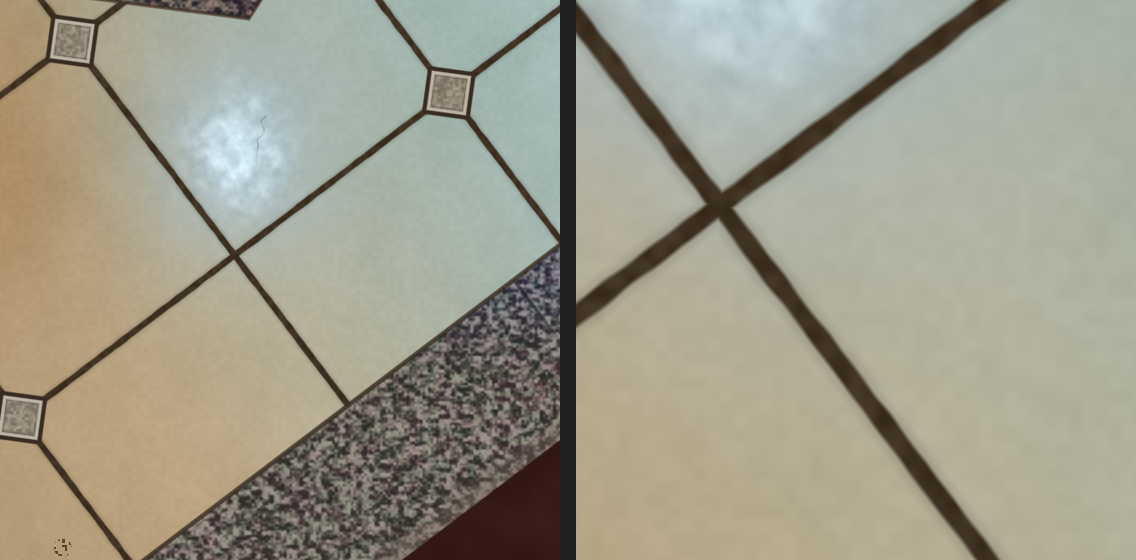
Left: the whole. Right: its middle third, enlarged.
A WebGL 2 fragment shader for this pattern:

```glsl
#version 300 es
precision highp float;
// Slanted cream floor tiles with small square insets, a glossy glare and a speckled granite border.
uniform vec2 u_resolution;
out vec4 fragColor;

float hash(vec2 p) {
    uvec2 k = uvec2(ivec2(floor(p)) + 4096);
    uint h = k.x * 1664525u + k.y * 22695477u;
    h = (h ^ (h >> 15u)) * 2246822519u;
    h = (h ^ (h >> 13u)) * 3266489917u;
    return float((h ^ (h >> 16u)) & 65535u) / 65535.0;
}

float noise(vec2 p) {
    vec2 i = floor(p), f = fract(p);
    f = f * f * (3.0 - 2.0 * f);
    return mix(mix(hash(i), hash(i + vec2(1, 0)), f.x),
               mix(hash(i + vec2(0, 1)), hash(i + vec2(1, 1)), f.x), f.y);
}

float fbm(vec2 p) {
    float sum = 0.0, weight = 0.5;
    for (int i = 0; i < 4; i++) {
        sum += weight * noise(p);
        p = mat2(1.6, 1.2, -1.2, 1.6) * p + 7.3;
        weight *= 0.5;
    }
    return sum;
}

// Coverage of the region where d is negative
float cover(float d) {
    float soft = max(0.0018, 1.0 / min(u_resolution.x, u_resolution.y));
    return 1.0 - smoothstep(-soft, soft, d);
}

vec3 granite(vec2 uv) {
    float grain = 0.6 * noise(uv * vec2(95, 125)) + 0.4 * noise(uv * 210.0 + 31.0);
    vec3 stone = mix(vec3(0.20, 0.18, 0.17), vec3(0.60, 0.57, 0.53), smoothstep(0.18, 0.86, grain));
    stone += (noise(uv * 70.0 + 90.0) - 0.5) * vec3(0.07, -0.01, 0.04);
    return stone + vec3(-0.05, -0.02, 0.05) * smoothstep(0.3, 0.55, uv.y);
}

vec3 tileGlaze(vec2 uv) {
    float cool = smoothstep(0.15, 1.25, uv.x * 0.75 + uv.y * 0.55);
    vec3 glaze = mix(vec3(0.71, 0.61, 0.47), vec3(0.63, 0.72, 0.70), cool);
    glaze += vec3(0.04, 0.04, 0.035) * exp(-dot(uv - vec2(0.5, 0.35), uv - vec2(0.5, 0.35)) * 9.0);
    glaze -= vec3(0.02, 0.07, 0.11) * smoothstep(0.3, 0.0, uv.x) * smoothstep(0.3, 0.75, uv.y);
    glaze += (fbm(uv * 9.0) - 0.47) * vec3(0.07, 0.06, 0.07);
    glaze += (noise(uv * 130.0) - 0.5) * 0.025;

    // Lamp glare with a rippled core
    vec2 g = uv - vec2(0.425, 0.725);
    float r = length(g * vec2(1.0, 0.9)) + (fbm(uv * 22.0) - 0.47) * 0.05;
    glaze = mix(glaze, vec3(0.66, 0.77, 0.83), 0.75 * exp(-r * r * 38.0));
    glaze = mix(glaze, vec3(0.86, 0.95, 1.0), 0.85 * exp(-r * r * 230.0));
    glaze += (fbm(uv * 55.0) - 0.47) * 0.35 * exp(-r * r * 110.0);

    // Hairline scratch and a few dark specks
    float scratch = abs(uv.x - 0.465 - 0.2 * (uv.y - 0.75) - 0.015 * (noise(uv.yy * 60.0) - 0.5));
    glaze -= 0.22 * cover(scratch - 0.0015) * cover(abs(uv.y - 0.75) - 0.045) * noise(uv * 80.0);
    float speck = step(0.8, hash(uv * 260.0)) * cover(length(uv - vec2(0.112, 0.022)) - 0.016);
    return glaze - 0.35 * speck;
}

vec3 insetTile(vec2 q, vec2 uv) {
    float d = max(abs(q.x), abs(q.y));
    vec3 stone = mix(vec3(0.46, 0.42, 0.36), vec3(0.67, 0.64, 0.57), noise(uv * 190.0));
    float scroll = abs(length(abs(q) - 0.012) - 0.008);
    stone = mix(stone, vec3(0.45, 0.42, 0.37), 0.5 * cover(scroll - 0.001));
    stone = mix(stone, vec3(0.40, 0.36, 0.31), 0.7 * cover(abs(d - 0.028) - 0.001));
    stone = mix(stone, vec3(0.74, 0.71, 0.65), cover(0.030 - d));
    return mix(stone, vec3(0.22, 0.17, 0.13), cover(0.0355 - d));
}

void main() {
    vec2 uv = gl_FragCoord.xy / u_resolution;

    // Slanted square lattice; every other node carries an inset
    vec2 p = uv - vec2(0.419, 0.544);
    vec2 st = vec2(dot(p, vec2(0.797, 0.604)), dot(p, vec2(-0.604, 0.797))) / 0.48;
    vec2 node = round(st);
    vec2 f = (st - node) * 0.48;
    float odd = mod(node.x + node.y, 2.0);

    // Glazed tiles and grout
    vec3 color = tileGlaze(uv);
    float line = min(abs(f.x), abs(f.y)) + (noise(uv * 60.0) - 0.5) * 0.0015;
    vec3 grout = vec3(0.24, 0.19, 0.13) + (noise(uv * 120.0) - 0.5) * 0.07;
    color *= 1.0 - 0.10 * smoothstep(0.014, 0.005, line);
    color = mix(color, grout, cover(line - 0.0056));

    // Insets sit at 45 degrees to the lattice
    vec2 q = vec2(f.x + f.y, f.y - f.x) * 0.7071;
    color = mix(color, insetTile(q, uv), odd * cover(max(abs(q.x), abs(q.y)) - 0.043));

    // Granite border, its joint and its worn lip
    float edge = (st.y + 0.70) * 0.48;
    vec3 border = granite(uv);
    border = mix(border, vec3(0.46, 0.41, 0.36), 0.35 * smoothstep(-0.235, -0.26, edge));
    border = mix(border, vec3(0.17, 0.16, 0.18), 0.7 * cover(abs(st.x - 0.772) * 0.48 - 0.003) * smoothstep(-0.13, -0.08, edge));
    color = mix(color, border, cover(edge));
    color = mix(color, vec3(0.23, 0.19, 0.15), 0.85 * cover(abs(edge) - 0.004));

    // Dark floor below the step
    vec3 shadow = vec3(0.21, 0.10, 0.08) + (fbm(uv * 14.0) - 0.47) * 0.06;
    color = mix(color, shadow, cover(edge + 0.278));

    // Granite corner at the top
    float corner = max(0.993 - 0.13 * (uv.x - 0.24) - uv.y, (uv.x - 0.445) - 0.65 * (uv.y - 0.967));
    color = mix(color, granite(uv) * vec3(1.0, 0.88, 0.76), cover(corner));
    color = mix(color, vec3(0.25, 0.18, 0.13), 0.7 * cover(abs(corner) - 0.003));

    fragColor = vec4(clamp(color, 0.0, 1.0), 1.0);
}
```
